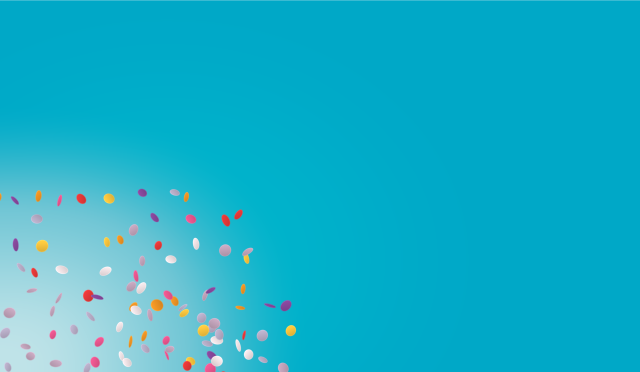
This background is drawn by a WebGL 2 fragment shader. Its source:

```glsl
#version 300 es
precision highp float;

uniform vec2 u_resolution;
out vec4 fragColor;

const vec3 DEEP_TEAL = vec3(0.0, 0.66, 0.782);
const vec3 BRIGHT_TEAL = vec3(0.0, 0.705, 0.798);
const vec3 HAZE_OUTER = vec3(0.36, 0.745, 0.815);
const vec3 HAZE_CORE = vec3(0.75, 0.89, 0.91);

const vec3 PAPER[8] = vec3[8](
    vec3(0.72, 0.68, 0.78), vec3(0.97, 0.77, 0.24),
    vec3(0.90, 0.22, 0.22), vec3(0.92, 0.34, 0.56),
    vec3(0.53, 0.28, 0.61), vec3(0.94, 0.89, 0.90),
    vec3(0.76, 0.64, 0.73), vec3(0.93, 0.58, 0.14));

float hash(vec2 p) {
    return fract(sin(dot(p, vec2(127.1, 311.7))) * 43758.5453);
}

mat2 rotation(float angle) {
    float c = cos(angle), s = sin(angle);
    return mat2(c, -s, s, c);
}

float ellipseDistance(vec2 p, vec2 radii) {
    float k = length(p / radii);
    return k * (k - 1.0) / max(length(p / (radii * radii)), 0.001);
}

// Rounded corner distance: 0 at the lower left, 1 along the rim
float cornerDistance(vec2 p, vec2 size) {
    vec2 q = pow(max(p, 0.0) / size, vec2(2.5));
    return pow(q.x + q.y, 0.4);
}

vec3 backdrop(vec2 p) {
    float reach = length((p - vec2(0.45, 0.3)) / vec2(0.75, 0.6));
    vec3 teal = mix(BRIGHT_TEAL, DEEP_TEAL, smoothstep(0.25, 1.15, reach));
    float d = cornerDistance(p, vec2(0.79, 0.68));
    vec3 haze = mix(HAZE_CORE, HAZE_OUTER, smoothstep(0.05, 0.9, d));
    return mix(teal, haze, 1.0 - smoothstep(0.62, 1.06, d));
}

// Share of cells filled across the whole burst
float burstDensity(vec2 p) {
    float rightEdge = 0.88 - 0.22 * p.y - 0.75 * p.y * p.y;
    float inside = 1.0 - smoothstep(rightEdge - 0.16, rightEdge + 0.03, p.x);
    return inside * mix(0.88, 0.62, smoothstep(0.1, 0.4, p.y)) * step(p.y, 0.5);
}

// Extra pieces crowded near the bottom
float clusterDensity(vec2 p) {
    float d = length((p - vec2(0.46, 0.11)) / vec2(0.29, 0.16));
    return 0.6 * (1.0 - smoothstep(0.3, 1.0, d));
}

// One paper disc, tilted in space, with a soft sheen
vec3 drawPiece(vec3 color, vec2 offset, vec2 seed, float pixel) {
    float tilt = hash(seed + 3.1);
    float squash = mix(0.25, 0.95, tilt);
    float size = mix(0.0125, 0.0175, hash(seed + 5.7));
    vec2 q = rotation(hash(seed + 8.3) * 3.14159) * offset;
    q.y += (1.0 - tilt) * 12.0 * (hash(seed + 2.9) - 0.5) * q.x * q.x;
    float d = ellipseDistance(q, size * vec2(1.0, squash));
    vec3 paper = PAPER[int(hash(seed + 11.9) * 8.0)];
    paper *= 0.98 + 0.1 * dot(q, vec2(0.6, 0.8)) / size;
    paper += 0.06 * smoothstep(-0.003, 0.0, d);
    return mix(color, paper, 1.0 - smoothstep(-pixel, pixel, d));
}

// Jittered grid; neighbouring cells may overlap
vec3 drawConfetti(vec3 color, vec2 p, float spacing, float layer, float pixel) {
    vec2 cell = floor(p / spacing);
    for (int y = -1; y <= 1; y++) {
        for (int x = -1; x <= 1; x++) {
            vec2 id = cell + vec2(x, y);
            vec2 seed = id + 37.0 * layer;
            vec2 jitter = vec2(hash(seed + 1.3), hash(seed + 6.5));
            vec2 center = (id + 0.5 + 0.85 * (jitter - 0.5)) * spacing;
            float density = layer < 1.5 ? burstDensity(center) : clusterDensity(center);
            if (hash(seed + 14.2) < density)
                color = drawPiece(color, p - center, seed, pixel);
        }
    }
    return color;
}

void main() {
    vec2 p = gl_FragCoord.xy / u_resolution.y;
    float pixel = 0.75 / u_resolution.y;
    vec3 color = backdrop(p);

    if (p.y < 0.54 && p.x < 0.98) {
        color = drawConfetti(color, p, 0.062, 1.0, pixel);
        color = drawConfetti(color, p, 0.048, 2.0, pixel);
    }

    // Faint light line along the top
    color = mix(color, vec3(0.6, 0.84, 0.89), 0.4 * smoothstep(0.996, 0.999, p.y));
    fragColor = vec4(color, 1.0);
}
```
